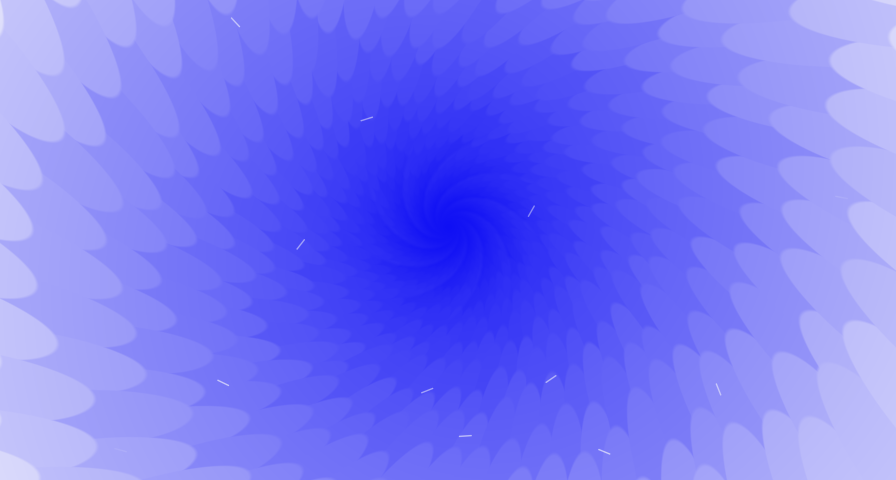
Write a WebGL 1 fragment shader that draws this background.

```glsl
precision highp float;
// Blue spiral flower: overlapping petals with tips pointing in to a dark whirl.

uniform vec2 u_resolution;

const float TAU = 6.2831853;
const vec2 CENTRE = vec2(0.501, 0.527);   // fraction of the canvas
const float PETALS = 47.0;                // petals per turn
const float ARMS = 2.0;                   // interleaved spirals, even for the stagger
const float RING_STEP = 0.17;             // ring spacing in log radius
const float TILT = 0.5;                   // lean of the petal axes
const float HALF_WIDTH = 0.57;            // petal half width in columns
const float TIP_LENGTH = 1.05;            // rounded tip length in rings
const float TIP_JITTER = 0.6;
const float TONE_JITTER = 0.028;
const float TONE_CORE = 0.055;
const float TONE_SLOPE = 0.72;
const float FLATNESS = 0.75;              // 0 smooth gradient, 1 flat petals
const float WHIRL_ARMS = 9.0;
const float WHIRL_TWIST = 1.2;
const float WHIRL_DEPTH = 0.035;
const float GLINT_CELL = 0.13;
const float GLINT_CHANCE = 0.16;
const float GLINT_LENGTH = 0.012;
const float GLINT_ALPHA = 0.35;

float hash(vec2 p) {
  vec3 q = fract(vec3(p.xyx) * 0.1031);
  q += dot(q, q.yzx + 33.33);
  return fract((q.x + q.y) * q.z);
}

// Lightness as a function of distance from the centre
float radialTone(float r) {
  return TONE_CORE + TONE_SLOPE * r;
}

// Same id on both sides of the angular seam
vec2 petalId(float ring, float column) {
  float turns = floor(column / PETALS);
  return vec2(ring - ARMS * turns, column - PETALS * turns) + 50.0;
}

// Layered petals, painted from the centre outwards
float petalTone(float r, float angle) {
  float logR = log(r);
  float v = logR / RING_STEP + ARMS * angle / TAU;
  float column = (angle + TILT * logR) * PETALS / TAU;
  float soft = PETALS / (TAU * HALF_WIDTH * r * u_resolution.y);
  float smoothTone = radialTone(r);
  float tone = smoothTone;
  for (int i = -3; i <= 1; i++) {
    float ring = floor(v) + float(i);
    float x = column - 0.5 * mod(ring, 2.0);
    for (int j = -1; j <= 1; j++) {
      float k = floor(x + 0.5) + float(j);
      vec2 id = petalId(ring, k);
      float tip = ring + TIP_JITTER * (hash(id) - 0.5);
      float side = (x - k - 0.12 * (hash(id + 7.3) - 0.5)) / HALF_WIDTH;
      float along = min((v - tip) / TIP_LENGTH - 1.0, 0.0);
      float inside = 1.0 - length(vec2(side, along));
      float petalR = r * exp(RING_STEP * (tip + 0.8 - v));
      float shade = mix(smoothTone, radialTone(petalR), FLATNESS);
      shade += TONE_JITTER * (hash(id + 19.7) - 0.5) * smoothstep(0.0, 0.5, r);
      tone = mix(tone, shade, smoothstep(-soft, soft, inside));
    }
  }
  return tone;
}

// Curved pinwheel blades around the core
float whirl(float r, float angle) {
  float blade = fract(WHIRL_ARMS * (angle + WHIRL_TWIST * log(r)) / TAU);
  float soft = WHIRL_ARMS / (r * u_resolution.y);
  float saw = blade * (1.0 - smoothstep(1.0 - min(soft, 0.5), 1.0, blade));
  return (saw - 0.5) * smoothstep(0.01, 0.06, r) * (1.0 - smoothstep(0.1, 0.24, r));
}

// Rare short bright strokes scattered on a grid
float glints(vec2 p) {
  vec2 cell = floor(p / GLINT_CELL);
  vec2 id = cell + 30.0;
  vec2 spot = 0.25 + 0.5 * vec2(hash(id + 3.1), hash(id + 11.9));
  vec2 q = p - (cell + spot) * GLINT_CELL;
  float turn = TAU * hash(id + 23.5);
  vec2 dir = vec2(cos(turn), sin(turn));
  float reach = clamp(dot(q, dir), -GLINT_LENGTH, GLINT_LENGTH);
  float line = 1.0 - smoothstep(0.0, 0.0008 + 1.0 / u_resolution.y, length(q - dir * reach));
  return line * step(hash(id), GLINT_CHANCE);
}

void main() {
  vec2 p = (gl_FragCoord.xy - CENTRE * u_resolution) / u_resolution.y;
  float r = max(length(p), 0.004);
  float angle = atan(p.y, p.x + 0.00001);

  float tone = petalTone(r, angle) + WHIRL_DEPTH * whirl(r, angle);
  tone += GLINT_ALPHA * glints(p) * (1.0 - smoothstep(0.5, 0.9, r));
  tone = clamp(tone, 0.0, 1.0);
  gl_FragColor = vec4(tone, tone, 0.953 + 0.035 * tone, 1.0);
}
```
